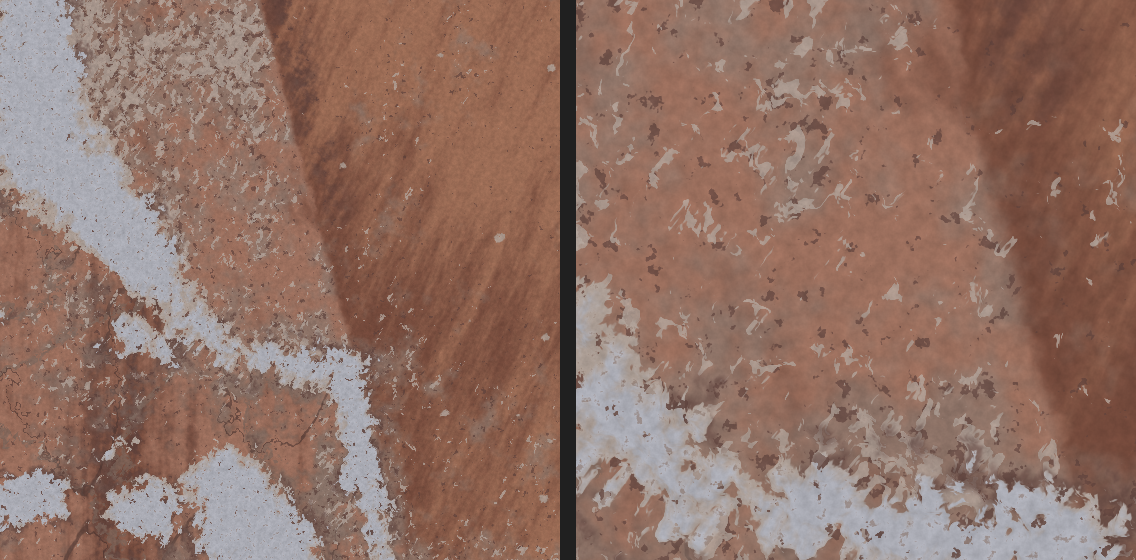
Left: the whole. Right: its middle third, enlarged.
This texture is drawn by a WebGL 1 fragment shader. Its source:

```glsl
precision highp float;
// Weathered plaster wall: brushed ochre on the right, flaking pink plaster in the
// middle and stained render below. Regions come from tapered segments and a slanted
// edge; gradient noise frays the borders, streaks the paint and scatters the flakes.
uniform vec2 u_resolution;

#define OCHRE vec3(0.61, 0.425, 0.335)
#define PINK vec3(0.61, 0.435, 0.365)
#define UMBER vec3(0.45, 0.285, 0.23)
#define RUST vec3(0.36, 0.25, 0.23)
#define OLIVE vec3(0.47, 0.385, 0.345)
#define CREAM vec3(0.67, 0.615, 0.58)
#define WHITE vec3(0.67, 0.675, 0.71)
#define EDGE_TOP 0.465
#define EDGE_SLOPE 0.26
#define FRAY 0.04
#define GRAIN 0.085

vec2 hash2(vec2 p) {
  vec3 q = fract(p.xyx * vec3(0.1031, 0.1030, 0.0973));
  q += dot(q, q.yzx + 33.33);
  return fract((q.xx + q.yz) * q.zy);
}
float corner(vec2 cell, vec2 offset) {
  float angle = 6.2832 * hash2(cell).x;
  return dot(vec2(cos(angle), sin(angle)), offset);
}
float gradientNoise(vec2 p) {
  vec2 i = floor(p), f = fract(p), e = vec2(1.0, 0.0);
  vec2 u = f * f * f * (f * (f * 6.0 - 15.0) + 10.0);
  return mix(mix(corner(i, f), corner(i + e, f - e), u.x),
             mix(corner(i + e.yx, f - e.yx), corner(i + 1.0, f - 1.0), u.x), u.y);
}
float fbm(vec2 p) {
  float sum = 0.0, gain = 1.0;
  for (int k = 0; k < 4; k++) {
    sum += gain * gradientNoise(p);
    p = mat2(1.6, 1.2, -1.2, 1.6) * p + 17.3;
    gain *= 0.65;
  }
  return sum;
}
// Thin winding line along the zero level of the noise
float vein(vec2 p, float width) {
  return 1.0 - smoothstep(0.4 * width, width, abs(gradientNoise(p)));
}
// Positive inside a segment whose radius runs from r0 to r1
float taper(vec2 p, vec2 a, vec2 b, float r0, float r1) {
  vec2 d = b - a;
  float t = clamp(dot(p - a, d) / dot(d, d), 0.0, 1.0);
  return mix(r0, r1, t) - length(p - a - d * t);
}
// Positive inside blobs scattered on a jittered grid
float blobs(vec2 p, float cells, float chance) {
  vec2 q = p * cells;
  float inside = -1.0;
  for (int k = 0; k < 9; k++) {
    vec2 id = floor(q) + vec2(mod(float(k), 3.0), floor(float(k) / 3.0)) - 1.0;
    vec2 pick = hash2(id + 57.0), centre = id + 0.2 + 0.6 * hash2(id + 3.0);
    float radius = mix(0.08, 0.34, pick.y) - 2.0 * step(chance, pick.x);
    inside = max(inside, radius - length((q - centre) * vec2(0.8, 1.1)));
  }
  return inside / cells;
}

void main() {
  vec2 p = gl_FragCoord.xy / u_resolution.y;
  float broad = fbm(p * 5.0 + 11.0), ragged = fbm(p * 18.0 + 4.0);
  float flake = fbm(p * vec2(62.0, 50.0) + 31.0 + 0.8 * ragged);
  float pit = fbm(p * 70.0 + 70.0), fine = fbm(p * 120.0 + 7.0);
  // Regions
  float edge = p.x - EDGE_TOP - EDGE_SLOPE * (1.0 - p.y) + 0.01 * ragged + 0.004 * flake;
  float right = smoothstep(-0.008, 0.008, edge);
  float bandHeight = max(0.345, 0.83 - 1.18 * p.x);
  float below = smoothstep(-0.015, 0.025, bandHeight - p.y + 0.03 * ragged) * (1.0 - right);
  // Brushed ochre, darkest beside the edge and in the lower middle
  vec2 brush = mat2(0.91, 0.42, -0.42, 0.91) * p;
  float stroke = fbm(brush * vec2(17.0, 3.5) + 2.0), bristle = fbm(brush * vec2(80.0, 22.0));
  float shade = 0.75 * exp(-max(edge, 0.0) * 10.0) + 0.5 * exp(-12.0 * pow(p.y - 0.4, 2.0));
  vec3 ochre = mix(OCHRE, UMBER, smoothstep(-0.1, 1.2, shade + 0.6 * stroke + 0.3 * bristle));
  float streak = exp(-pow((edge - 0.04) / 0.035, 2.0)) * smoothstep(0.45, 0.8, p.y);
  ochre = mix(ochre, RUST, 0.8 * streak * smoothstep(-0.4, 0.5, ragged + stroke + 0.5 * pit));
  // Pink plaster with slanted strokes
  float wipe = fbm(vec2(p.x * 13.0 + p.y * 6.5, p.y * 4.0 - p.x * 2.0));
  vec3 plaster = mix(PINK, UMBER, 0.6 * smoothstep(0.0, 0.8, wipe + 0.25 * ragged));
  // Stained render with vertical drips, cracks and olive ridges
  float drip = fbm(p * vec2(26.0, 2.5) + 9.0);
  float stain = exp(-pow((p.x - 0.23) / 0.09, 2.0));
  vec3 render = mix(PINK, UMBER, smoothstep(-0.2, 0.9, 0.6 * stain + 0.5 * (drip + ragged)));
  render = mix(render, RUST, 0.8 * stain * smoothstep(-0.1, 0.6, drip + ragged + 0.4 * pit));
  float mould = smoothstep(0.25, 0.45, p.x) * smoothstep(-0.4, 0.3, broad + ragged);
  mould = max(mould, vein(p * 4.5 + 0.15 * ragged + 21.0, 0.05) * step(-0.2, flake));
  render = mix(render, OLIVE, 0.7 * mould);
  render = mix(render, RUST * 0.8, 0.6 * vein(p * vec2(5.0, 3.0) + 0.12 * ragged + 40.0, 0.014));
  vec3 color = mix(mix(plaster, render, below), ochre, right);
  // White paint: a diagonal band and loose patches under it
  float band = max(taper(p, vec2(0.05, 1.0), vec2(0.08, 0.74), 0.06, 0.10),
                   taper(p, vec2(0.08, 0.74), vec2(0.39, 0.375), 0.11, 0.028));
  band = max(band, taper(p, vec2(0.39, 0.375), vec2(0.61, 0.335), 0.02, 0.03));
  band = max(band, taper(p, vec2(0.61, 0.335), vec2(0.68, 0.0), 0.035, 0.018));
  float patches = max(blobs(p + 0.02 * broad, 6.0, 0.5),
                      taper(p, vec2(0.40, 0.14), vec2(0.47, 0.0), 0.07, 0.10));
  patches = mix(-0.2, patches, below * smoothstep(0.0, 0.12, bandHeight - p.y));
  float paint = max(band, patches) + FRAY * (0.7 * ragged + 0.55 * flake + 0.25 * broad);
  // Worn haze, cream flakes and dark grit, densest near the band, the top and the foot
  float density = 0.1 + 0.4 * exp(min(band, 0.0) * 14.0) - 0.3 * right - 0.18 * below;
  density += 0.27 * smoothstep(0.6, 0.85, p.y) * (1.0 - right);
  density += 0.3 * smoothstep(0.28, 0.03, p.y) * right + 0.5 * broad;
  color = mix(color, mix(OLIVE, CREAM, 0.4), 0.7 * smoothstep(-0.1, 0.6, density + 0.5 * ragged));
  color = mix(color, RUST, 0.65 * smoothstep(0.48, 0.62, pit + 0.5 * density));
  color = mix(color, CREAM, 0.8 * smoothstep(0.52, 0.62, flake + density));
  float rim = smoothstep(-0.025, -0.004, paint) * smoothstep(0.0, 0.5, broad + ragged);
  color = mix(color, RUST, 0.6 * rim);
  vec3 white = mix(CREAM, WHITE, smoothstep(-0.005, 0.025, paint + 0.03 * broad));
  white = mix(white, OLIVE, 0.55 * smoothstep(0.35, 0.7, fine));
  float worn = smoothstep(0.38, 0.48, pit - 5.0 * max(paint, 0.0));
  color = mix(color, white, smoothstep(-0.002, 0.003, paint) * (1.0 - 0.9 * worn));
  // Small bright chips knocked out of the ochre, then surface grain
  float chip = blobs(p + 0.006 * flake, 22.0, 0.10) - 0.006;
  color = mix(color, CREAM, 0.85 * right * smoothstep(-0.001, 0.002, chip));
  gl_FragColor = vec4(color * (1.0 + GRAIN * (fine + 0.5 * flake)), 1.0);
}
```
